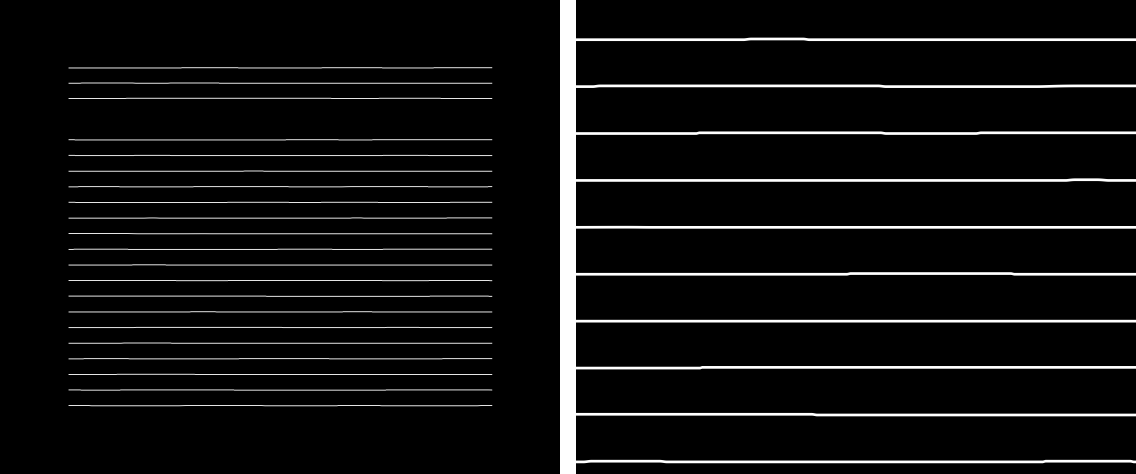
Left, the full canvas; right, a detail of the centre.
Write a Shadertoy shader that draws this pattern.

```glsl
float hash(vec2 p) {
    vec3 q = fract(vec3(p.xyx) * 0.1031);
    q += dot(q, q.yzx + 33.33);
    return fract((q.x + q.y) * q.z);
}

// Value noise along x that wraps after a whole number of cells
float wrappedNoise(float x, float cells, float seed) {
    float cell = floor(x * cells);
    float t = fract(x * cells);
    float a = hash(vec2(mod(cell, cells), seed));
    float b = hash(vec2(mod(cell + 1.0, cells), seed));
    return mix(a, b, t * t * (3.0 - 2.0 * t));
}

// Share of a pixel covered by a band, along one axis
float coverage(float position, float low, float high, float pixel) {
    float overlap = min(position + 0.5 * pixel, high) - max(position - 0.5 * pixel, low);
    return clamp(overlap / pixel, 0.0, 1.0);
}

// Evenly spaced horizontal rules, counted upwards from the lowest
float ruledGroup(vec2 uv, float lowest, float pitch, float count, float seed) {
    vec2 pixel = 1.0 / iResolution.xy;
    float index = clamp(round((uv.y - lowest) / pitch), 0.0, count - 1.0);

    // Slight steps where stretches of a rule sit a hair higher
    float drift = wrappedNoise(uv.x, 11.0, index + seed);
    float raised = smoothstep(0.61, 0.63, drift);
    float center = lowest + index * pitch + 0.0005 * raised;

    float stroke = coverage(uv.y, center - 0.00095, center + 0.00095, pixel.y);
    return stroke * coverage(uv.x, 0.1224, 0.879, pixel.x);
}

void mainImage(out vec4 fragColor, in vec2 fragCoord) {
    vec2 uv = fragCoord / iResolution.xy;

    // Main block of eighteen rules and a header of three
    float ink = ruledGroup(uv, 0.1439, 0.03299, 18.0, 7.0);
    ink = max(ink, ruledGroup(uv, 0.7922, 0.0322, 3.0, 41.0));

    fragColor = vec4(vec3(ink), 1.0);
}
```
